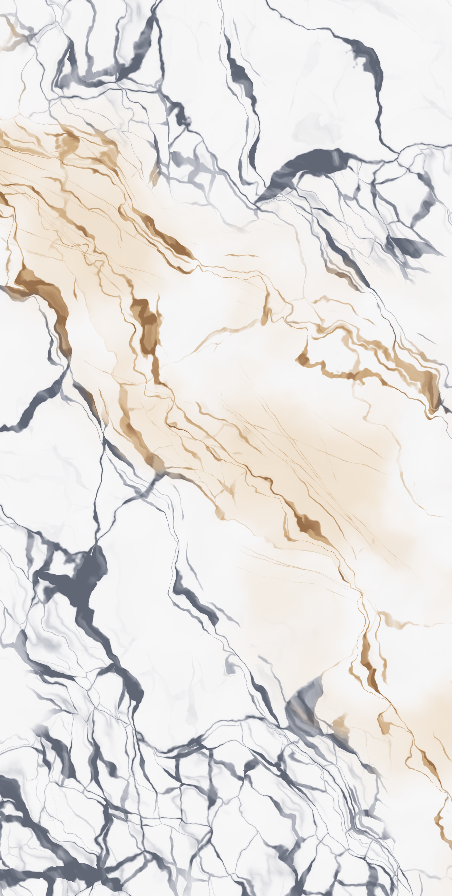
A WebGL 2 fragment shader for this texture:

```glsl
#version 300 es
precision highp float;
// Polished marble: white clasts cut by slate and rust veins.
// Warped cellular networks make the crushed zones, curved trunks carry the main
// veins, and a diagonal band turns both the stone and its veins warm.

#define WARP 0.030
#define BIG_SCALE 5.0
#define MID_SCALE 12.5
#define FINE_SCALE 28.0
#define LACE_SCALE 52.0
#define CLEAN_CELLS 0.2
#define WHITE vec3(0.972, 0.970, 0.974)
#define CREAM vec3(0.940, 0.875, 0.790)
#define MIST vec3(0.73, 0.74, 0.775)
#define SLATE vec3(0.38, 0.405, 0.46)
#define SAND vec3(0.82, 0.69, 0.53)
#define RUST vec3(0.60, 0.44, 0.30)

uniform vec2 u_resolution;
out vec4 fragColor;

// Crushed zones: centre and radius
const vec3 ZONES[9] = vec3[9](
    vec3(0.12, 0.95, 0.15), vec3(0.40, 0.87, 0.16), vec3(0.03, 0.42, 0.10),
    vec3(0.19, 0.50, 0.10), vec3(0.27, 0.14, 0.13), vec3(0.11, 0.25, 0.07),
    vec3(0.05, 0.07, 0.09), vec3(0.36, 0.04, 0.09), vec3(0.28, 0.25, 0.06));

// Trunk veins: coefficients of y = a + b x + c x^2
const vec3 TRUNKS[4] = vec3[4](
    vec3(0.80, -0.85, -1.0), vec3(2.035, -5.51, 5.13),
    vec3(0.90, -1.0, 0.6), vec3(0.78, -2.2, 1.1));

vec2 hash2(vec2 p) {
    return fract(sin(vec2(dot(p, vec2(127.1, 311.7)), dot(p, vec2(269.5, 183.3)))) * 43758.5);
}

// Layered, folded sines, roughly -1 to 1
float swirl(vec2 p) {
    float sum = 0.0, amp = 0.5;
    for (int i = 0; i < 5; i++) {
        p = mat2(0.8, -0.6, 0.6, 0.8) * p * 1.7 + 1.3;
        sum += amp * sin(p.x + 1.5 * sin(0.9 * p.y));
        amp *= 0.55;
    }
    return sum;
}

// Cellular noise: distance to the cell border, and a random value per cell
vec2 cells(vec2 q) {
    vec2 base = floor(q), near = vec2(9.0), next = vec2(9.0);
    float id = 0.0;
    for (int j = -1; j <= 1; j++)
    for (int i = -1; i <= 1; i++) {
        vec2 cell = vec2(i, j);
        vec2 r = cell + hash2(base + cell) - fract(q);
        if (dot(r, r) < dot(near, near)) {
            next = near;
            near = r;
            id = hash2(base + cell + 31.0).x;
        } else if (dot(r, r) < dot(next, next)) next = r;
    }
    return vec2(dot(0.5 * (near + next), normalize(next - near)), id);
}

// Crisp vein core with a faint halo
float vein(float dist, float width) {
    float blur = max(0.0009, 0.6 / u_resolution.y);
    float core = 1.0 - smoothstep(width - blur, width + blur, dist);
    return max(core, 0.28 * exp(-dist / (width + 0.0015)));
}

void main() {
    vec2 p = gl_FragCoord.xy / u_resolution.y;
    vec2 w = p + WARP * vec2(swirl(p * 9.0), swirl(p * 9.0 + 7.0));
    w += 0.004 * vec2(swirl(p * 60.0), swirl(p * 60.0 + 4.0));
    vec2 grain = vec2(dot(w, vec2(0.83, 0.55)), 0.6 * dot(w, vec2(0.55, -0.83)));
    float patches = swirl(w * 10.0 + 2.0), detail = swirl(w * 28.0 + 5.0);

    // Warm diagonal band and crushed zones
    float band = (w.y + 0.95 * w.x - 0.83 + 0.1 * w.x) / (0.13 + 0.25 * w.x);
    float warm = exp(-band * band);
    float crushed = 0.22 * patches;
    for (int i = 0; i < 9; i++) {
        vec2 r = (w - ZONES[i].xy) / ZONES[i].z;
        crushed += exp(-dot(r, r));
    }
    crushed = smoothstep(0.25, 0.58, crushed) * (1.0 - 0.75 * warm);

    // Three nested networks; some large cells stay clean
    vec2 big = cells(grain * BIG_SCALE + 3.0);
    float broken = crushed * mix(1.0, 0.15, step(big.y, CLEAN_CELLS));
    float swell = smoothstep(0.0, 0.8, patches), fray = smoothstep(-0.4, 0.8, detail);
    float v = vein(big.x / BIG_SCALE, 0.0005 + 0.009 * crushed * swell + 0.0015 * fray)
            * (0.28 + 0.72 * crushed);
    float mid = cells(grain * MID_SCALE + 11.0).x / MID_SCALE;
    v = max(v, vein(mid, 0.0003 + 0.0068 * fray * (0.45 + swell)) * broken);
    float fine = cells(grain * FINE_SCALE + 23.0).x / FINE_SCALE;
    v = max(v, vein(fine, 0.0002 + 0.0026 * fray) * 0.82 * broken);
    float lace = cells(grain * LACE_SCALE + 41.0).x / LACE_SCALE;
    v = max(v, vein(lace, 0.0008 * fray) * 0.5 * broken * swell);

    // Faint threads through the warm stone
    v = max(v, 0.38 * vein(mid, 0.0003) * warm * smoothstep(-0.1, 0.5, detail + 0.5 * patches));

    // Trunk veins, each with a thinner braided strand
    for (int i = 0; i < 4; i++) {
        vec3 k = TRUNKS[i];
        float slope = k.y + 2.0 * k.z * w.x;
        float d = (w.y - k.x - k.y * w.x - k.z * w.x * w.x) / sqrt(1.0 + slope * slope);
        float body = smoothstep(-0.5, 0.7, swirl(p * 8.0 + float(i) * 3.7));
        v = max(v, vein(abs(d), 0.0006 + 0.0095 * body * fray) * (0.5 + 0.5 * body));
        v = max(v, 0.75 * vein(abs(d + 0.014 + 0.014 * detail), 0.0004 + 0.0026 * fray));
        // Frayed side threads
        float side = vein(abs(abs(d - 0.004) - 0.016 - 0.012 * patches), 0.0003 + 0.001 * fray);
        v = max(v, 0.6 * side * smoothstep(-0.2, 0.5, detail));
    }
    // Hooked vein at the left edge and an upright one below it
    float hook = w.y - 0.595;
    float hookDist = abs(w.x - 0.09 + 10.0 * hook * hook) / sqrt(1.0 + 400.0 * hook * hook);
    v = max(v, vein(hookDist, 0.002 + 0.006 * fray));
    float upright = smoothstep(0.08, 0.15, w.y) * smoothstep(0.58, 0.5, w.y);
    v = max(v, upright * vein(abs(w.x - 0.125 - 0.04 * sin(12.0 * w.y)), 0.001 + 0.009 * fray));

    // Straight hairline cracks in the warm band
    float cracks = 0.0;
    for (int i = 0; i < 12; i++) {
        vec2 h = hash2(vec2(float(i), 8.0));
        float angle = -0.3 - 0.7 * h.y * h.y;
        vec2 r = p + 0.25 * (w - p) - vec2(0.28, 0.34 + 0.38 * h.x);
        cracks = max(cracks, vein(abs(dot(r, vec2(-sin(angle), cos(angle)))), 0.0003));
    }
    v = max(v, 0.5 * cracks * smoothstep(0.3, 0.8, warm) * smoothstep(-0.6, 0.4, patches));

    // Smoky wisps in the crushed stone, pale chips and streaks inside the veins
    float rusty = smoothstep(0.3, 0.6, warm + 0.15 * detail);
    float wisps = pow(max(0.0, 1.0 - abs(swirl(grain * vec2(34.0, 16.0)))), 6.0);
    v = max(v, 0.32 * wisps * broken);
    v *= 1.0 - mix(0.15, 0.38, rusty) * smoothstep(0.0015, 0.004, lace);
    v *= 0.98 + 0.28 * swirl(grain * vec2(110.0, 40.0));

    // Colour
    float blush = warm * smoothstep(-0.45, 0.7, patches + 0.5 * (big.y - 0.5));
    vec3 color = mix(WHITE, CREAM, 0.85 * blush);
    color -= 0.010 * (0.5 + 0.5 * detail);
    color = mix(color, mix(MIST, SAND, rusty), smoothstep(0.04, 0.48, v));
    color = mix(color, mix(SLATE, RUST, rusty), smoothstep(0.45, 0.92, v));
    fragColor = vec4(clamp(color, 0.0, 1.0), 1.0);
}
```
